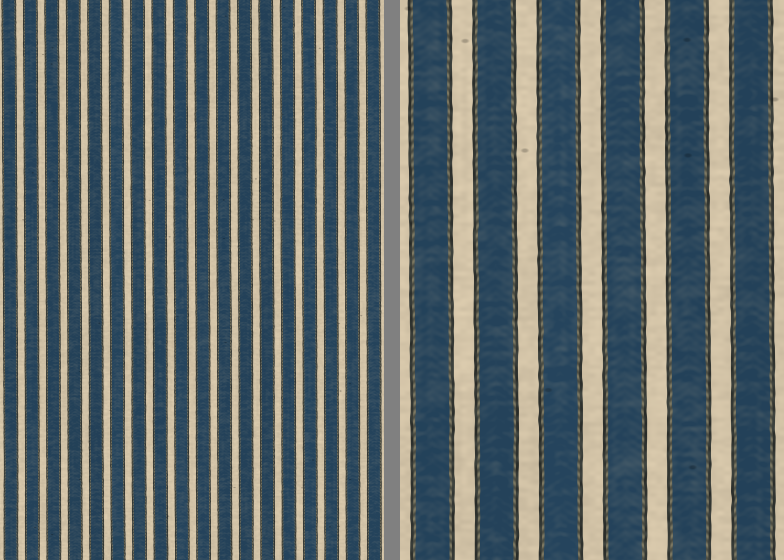
Left, the full canvas; right, a detail of the centre.
This texture is drawn by a Shadertoy shader. Its source:

```glsl
#define STRIPES 17.93
#define FIRST_STRIPE 0.0233
#define LEAN 0.006
#define BLUE_HALF 0.262
#define TAN_EDGE 0.300
#define DARK_EDGE 0.343
#define WEFT_ROWS 130.0
#define BLUE vec3(0.14, 0.26, 0.355)
#define FADED_BLUE vec3(0.26, 0.345, 0.40)
#define TAN vec3(0.49, 0.47, 0.38)
#define DARK vec3(0.20, 0.215, 0.20)
#define CREAM vec3(0.82, 0.76, 0.65)

float hash(vec2 p) {
    vec3 q = fract(vec3(p.xyx) * 0.1031);
    q += dot(q, q.yzx + 33.33);
    return fract((q.x + q.y) * q.z);
}

float noise(vec2 p) {
    vec2 cell = floor(p), f = fract(p);
    f = f * f * (3.0 - 2.0 * f);
    return mix(mix(hash(cell), hash(cell + vec2(1, 0)), f.x),
               mix(hash(cell + vec2(0, 1)), hash(cell + vec2(1, 1)), f.x), f.y);
}

// Sparse lint and slubs, one candidate per grid cell
float specks(vec2 p) {
    vec2 grid = p * 40.0, cell = floor(grid);
    vec2 center = 0.3 + 0.4 * vec2(hash(cell + 7.1), hash(cell + 19.7));
    vec2 d = (fract(grid) - center) * vec2(1.0, 1.7);
    float present = step(0.975, hash(cell + 3.3));
    return present * (1.0 - smoothstep(0.05, 0.18, length(d)));
}

void mainImage(out vec4 fragColor, in vec2 fragCoord) {
    vec2 uv = fragCoord / iResolution.xy;
    vec2 p = fragCoord / iResolution.x;

    // Stripe coordinate, with the slight lean and waver of hung cloth
    float shift = LEAN * (1.0 - uv.y) * (1.0 - 0.4 * uv.x);
    shift += 0.0012 * (noise(vec2(uv.x * 3.0, uv.y * 5.0)) - 0.5);
    float phase = (uv.x - FIRST_STRIPE - shift) * STRIPES;
    float id = floor(phase + 0.5);
    float across = phase - id;
    float fray = 0.014 * (noise(vec2(id * 9.0 + sign(across) * 3.0, p.y * WEFT_ROWS)) - 0.5);
    float d = abs(across) + fray;
    float aa = 0.6 * STRIPES / iResolution.x;

    // Thread structure: herringbone twill, weft grain and warp streaks
    float twill = 0.5 + 0.5 * sin(6.28318 * (p.y * WEFT_ROWS + abs(across) * 5.0));
    float grain = noise(p * vec2(170.0, 260.0)) - 0.5;
    float weft = noise(p * vec2(55.0, 230.0)) - 0.5;
    float streak = noise(vec2(p.x * 200.0, p.y * 7.0)) - 0.5;
    float cloud = noise(p * 9.0) - 0.5;

    // Dyed band, dashed tan thread, dark outline, plain ground
    float fade = clamp(0.20 + 0.16 * (twill - 0.5) + 0.65 * weft
                     + 0.45 * grain + 0.3 * streak + 0.15 * cloud, 0.0, 1.0);
    vec3 blue = mix(BLUE, FADED_BLUE, fade) * (0.97 + 0.06 * hash(vec2(id, 5.0)));
    vec3 tan_ = mix(DARK, TAN, 0.35 + 0.65 * twill);
    vec3 dark = DARK * (1.0 + 0.5 * weft);
    vec3 cream = CREAM * (1.0 + 0.05 * grain + 0.04 * weft + 0.03 * streak + 0.03 * cloud);

    vec3 color = mix(blue, tan_, smoothstep(-aa, aa, d - BLUE_HALF));
    color = mix(color, dark, smoothstep(-aa, aa, d - TAN_EDGE));
    color = mix(color, cream, smoothstep(-aa, aa, d - DARK_EDGE));

    // Wear
    color *= 1.0 - 0.22 * specks(p);
    fragColor = vec4(color, 1.0);
}
```
